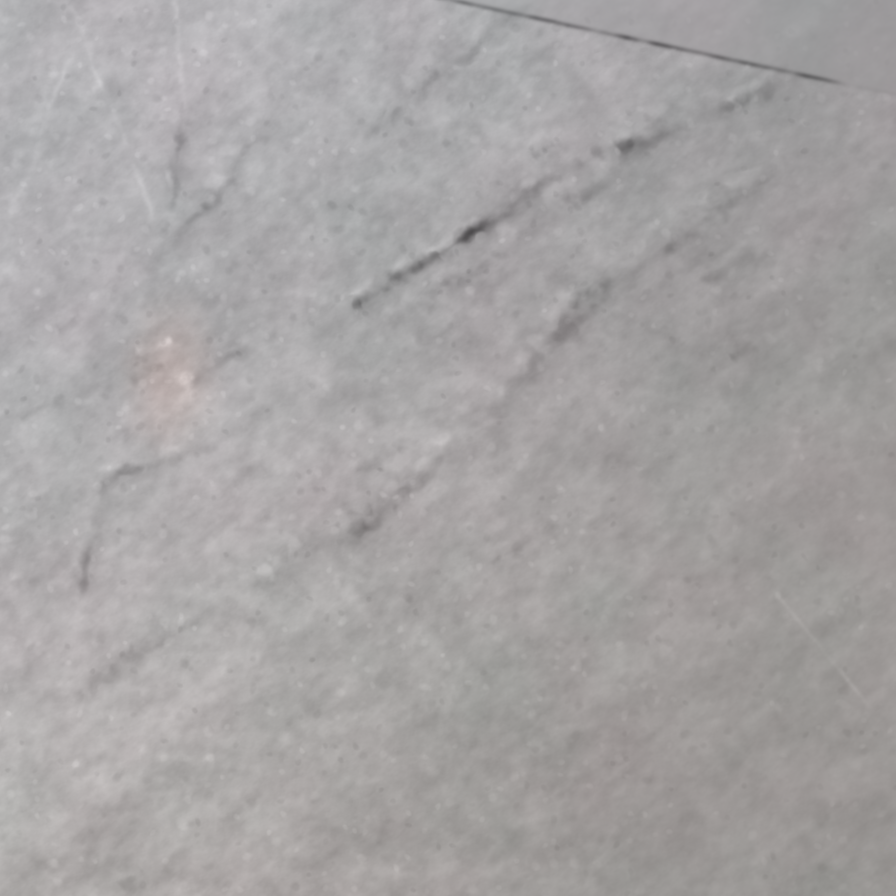
Reproduce this texture procedurally as a three.js fragment shader.

```glsl
#define BRIGHT 0.694
#define FALLOFF 0.11
#define STREAK 0.085
#define MOTTLE 0.085
#define GRAIN 0.085
#define SPECK 0.035
#define WARP 0.017
#define CREASE_DEPTH 0.13
#define SLOPE 0.72

varying vec2 vUv;

float hash(vec2 p) {
  vec3 q = fract(p.xyx * vec3(0.1031, 0.1030, 0.0973));
  q += dot(q, q.yzx + 33.33);
  return fract((q.x + q.y) * q.z);
}

float noise(vec2 p) {
  vec2 i = floor(p), f = fract(p);
  f = f * f * (3.0 - 2.0 * f);
  return mix(mix(hash(i), hash(i + vec2(1, 0)), f.x),
             mix(hash(i + vec2(0, 1)), hash(i + vec2(1, 1)), f.x), f.y);
}

// Layered noise centred on zero
float fbm(vec2 p) {
  float sum = 0.0, amp = 0.5;
  for (int i = 0; i < 4; i++) {
    sum += amp * (noise(p) - 0.5);
    p = mat2(0.8, 0.6, -0.6, 0.8) * p * 2.03 + 17.3;
    amp *= 0.5;
  }
  return sum;
}

// Signed distance across a segment in x, position along it in y
vec2 segment(vec2 p, vec2 a, vec2 b) {
  vec2 d = b - a, q = p - a;
  float t = clamp(dot(q, d) / dot(d, d), 0.0, 1.0);
  float side = d.x * q.y - d.y * q.x;
  return vec2(length(q - d * t) * (side < 0.0 ? -1.0 : 1.0), t);
}

float bell(float x, float width) {
  return exp(-x * x / (width * width));
}

// Soft stroke that fades at both ends and along its length
float stroke(vec2 p, vec2 a, vec2 b, float width) {
  vec2 s = segment(p, a, b);
  float fade = 0.3 + 0.7 * smoothstep(0.25, 0.7, noise(p * 41.0));
  return fade * bell(s.x, width) * smoothstep(0.0, 0.12, s.y) * smoothstep(1.0, 0.88, s.y);
}

// Soft fold of dark crumbs, with pale chips on its upper lip
float crease(vec2 p, vec2 a, vec2 b, float width) {
  vec2 s = segment(p, a, b);
  float ends = smoothstep(0.0, 0.15, s.y) * smoothstep(1.0, 0.85, s.y);
  float piece = 0.25 + 0.75 * smoothstep(0.3, 0.65, noise(p * 19.0 + a * 40.0));
  float crumb = smoothstep(0.15, 0.8, noise(p * 95.0 + 5.0));
  float chip = smoothstep(0.45, 0.8, noise(p * 55.0 + b * 30.0));
  float dark = bell(s.x, width * (0.7 + 0.6 * crumb)) * piece * (0.3 + 0.75 * crumb);
  float lip = bell(s.x - 2.3 * width, 1.3 * width) * chip;
  float shade = bell(s.x + 0.5 * width, 2.6 * width);
  return ends * (0.5 * lip - 0.22 * shade - dark);
}

// Sparse soft grains on a jittered grid, pale or dark
float specks(vec2 p, float cells) {
  vec2 id = floor(p * cells), f = fract(p * cells);
  float kind = hash(id + 71.0);
  vec2 centre = 0.3 + 0.4 * vec2(hash(id + 11.0), hash(id + 37.0));
  float dot1 = smoothstep(0.3, 0.08, length(f - centre));
  return dot1 * (smoothstep(0.82, 1.0, kind) - smoothstep(0.16, 0.0, kind));
}

void main() {
  vec2 p = vUv;
  vec2 grainDir = normalize(vec2(1.0, SLOPE));
  vec2 q = vec2(dot(p, grainDir), dot(p, vec2(-grainDir.y, grainDir.x)));
  vec2 w = p + WARP * vec2(fbm(p * 27.0), fbm(p * 27.0 + 40.0));

  // Smooth slab beyond the joint
  vec2 joint = segment(p, vec2(0.48, 1.005), vec2(1.06, 0.881));
  float slab = smoothstep(-0.002, 0.004, joint.x) * step(0.45, p.x);
  float rough = 1.0 - 0.6 * slab;

  // Broad light, diagonal streaks, mottling and grain
  float fall = smoothstep(0.1, 1.1, 0.75 * p.x + 0.35 * (1.0 - p.y));
  float worn = mix(1.2, 0.75, smoothstep(0.2, 0.9, p.x - 0.3 * p.y)) * rough;
  float tone = BRIGHT - FALLOFF * fall - 0.008 * slab;
  tone += STREAK * rough * fbm(q * vec2(4.0, 16.0));
  tone += MOTTLE * worn * fbm(q * vec2(24.0, 34.0) + 9.0);
  tone += GRAIN * worn * fbm(q * vec2(72.0, 100.0));
  tone += SPECK * worn * (specks(w, 62.0) + specks(w.yx + 3.0, 41.0));
  tone += 0.024 * bell(length((q - vec2(0.4, 0.07)) * vec2(0.4, 1.0)), 0.13);

  // Long diagonal folds
  float fold = crease(w, vec2(0.05, 0.20), vec2(0.34, 0.385), 0.007) * 0.45;
  fold += crease(w, vec2(0.27, 0.335), vec2(0.43, 0.43), 0.007) * 0.8;
  fold += crease(w, vec2(0.38, 0.39), vec2(0.53, 0.52), 0.007);
  fold += crease(w, vec2(0.53, 0.515), vec2(0.67, 0.67), 0.009) * 0.8;
  fold += crease(w, vec2(0.61, 0.635), vec2(0.90, 0.83), 0.0075) * 0.7;
  fold += crease(w, vec2(0.38, 0.65), vec2(0.55, 0.755), 0.0045) * 1.2;
  fold += crease(w, vec2(0.50, 0.725), vec2(0.72, 0.86), 0.0055);
  fold += crease(w, vec2(0.41, 0.615), vec2(0.74, 0.85), 0.008) * 0.75;
  fold += crease(w, vec2(0.68, 0.83), vec2(0.89, 0.915), 0.006) * 0.7;
  fold += crease(w, vec2(0.18, 0.71), vec2(0.31, 0.87), 0.005) * 0.7;
  fold += crease(w, vec2(0.41, 0.86), vec2(0.60, 1.00), 0.007) * 0.6;
  fold += crease(w, vec2(0.10, 0.46), vec2(0.25, 0.50), 0.005) * 0.8;
  fold += crease(w, vec2(0.09, 0.33), vec2(0.12, 0.48), 0.005) * 0.9;
  fold += crease(w, vec2(0.19, 0.76), vec2(0.21, 0.90), 0.004);
  tone += CREASE_DEPTH * fold * rough;

  // Short scattered folds
  for (int i = 0; i < 40; i++) {
    float n = float(i);
    vec2 c = vec2(hash(vec2(n, 3.0)), hash(vec2(n, 8.0)));
    vec2 along = grainDir * (0.015 + 0.04 * hash(vec2(n, 5.0)));
    float upper = mix(0.3, 1.0, smoothstep(0.1, 0.6, c.y + 0.4 - 0.5 * c.x));
    tone += 0.06 * upper * rough * crease(w, c - along, c + along, 0.005);
  }

  // Pale veins and a thin scratch
  float vein = stroke(w, vec2(0.07, 1.02), vec2(0.175, 0.74), 0.004);
  vein += stroke(w, vec2(0.09, 0.97), vec2(0.00, 0.73), 0.004);
  vein += stroke(w, vec2(0.195, 1.03), vec2(0.21, 0.84), 0.004);
  vein += stroke(p, vec2(0.86, 0.345), vec2(0.98, 0.20), 0.0028);
  tone += 0.045 * vein;

  // Straight joint, darkest before its right end
  float gap = bell(joint.x, 0.003) * mix(0.1, 1.0, smoothstep(0.95, 0.92, p.x));
  tone -= 0.23 * gap * step(0.45, p.x) * (0.3 + 0.9 * noise(p * 60.0));

  // Cool upper left, warm lower right, rusty chipped patch
  vec3 tint = mix(vec3(0.002, 0.0, 0.011), vec3(0.011, 0.0, -0.008),
                  smoothstep(0.1, 1.0, 0.4 * p.x + 0.8 * (1.0 - p.y)));
  vec3 color = vec3(tone) + tint - vec3(0.0, 0.003, 0.003);
  color += vec3(0.024, -0.008, 0.004) * fbm(p * 9.0 + 60.0);
  float rust = smoothstep(0.085, 0.01, length((w - vec2(0.19, 0.58)) * vec2(1.2, 0.75)));
  color += rust * vec3(0.04, 0.006, -0.008);
  float chip = stroke(w, vec2(0.15, 0.605), vec2(0.195, 0.625), 0.005);
  chip += bell(length((w - vec2(0.21, 0.575)) * vec2(1.0, 0.5)), 0.012) * noise(p * 90.0);
  color += 0.13 * chip;

  gl_FragColor = vec4(color, 1.0);
}
```
